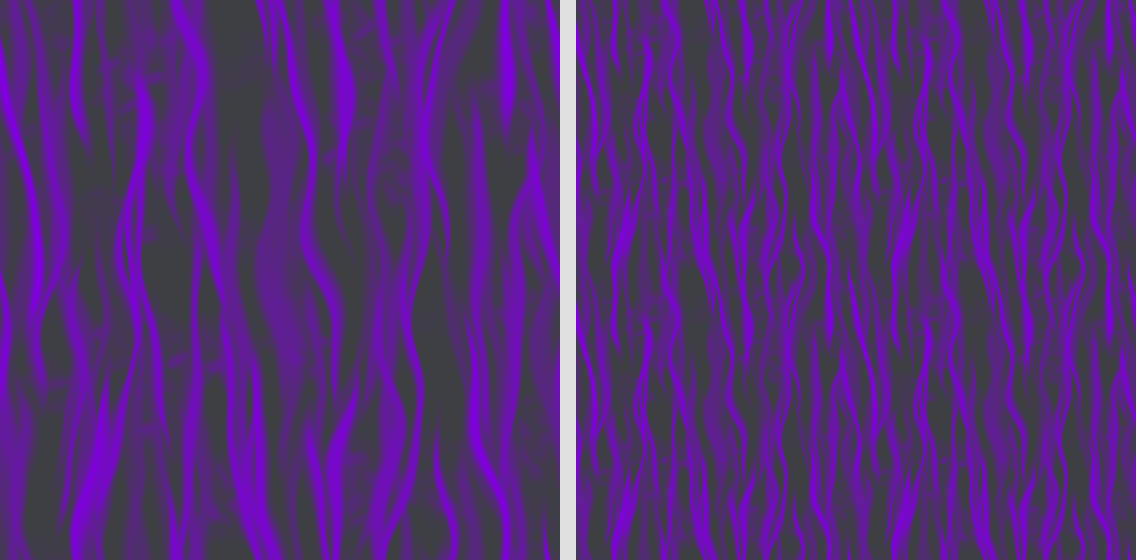
Left, the tile; right, the same tile 2 across and 2 down.
This texture is drawn by a three.js fragment shader. Its source:

```glsl
varying vec2 vUv;

const vec3 GROUND = vec3(0.243, 0.250, 0.268);
const vec3 VIOLET = vec3(0.505, 0.0, 0.875);
const float TAU = 6.2831853;

const int VEINS = 23;               // bright, narrow strands
const int RIBBONS = 32;             // faint, wider strands
const vec2 VEIN_WIDTH = vec2(0.013, 0.023);
const vec2 RIBBON_WIDTH = vec2(0.012, 0.032);
const vec2 VEIN_GLOW = vec2(0.72, 1.05);
const vec2 RIBBON_GLOW = vec2(0.28, 0.62);
const vec2 LEAN = vec2(-0.10, 0.20); // sideways drift over one height
const float BEND = 0.014;            // sway shared by all strands
const float BLOT_CELLS = 24.0;
const float PATCH_CELLS = 6.0;
const float BLOT_GLOW = 0.36;

vec4 hash4(vec2 p) {
  vec4 q = vec4(dot(p, vec2(127.1, 311.7)), dot(p, vec2(269.5, 183.3)),
                dot(p, vec2(419.2, 371.9)), dot(p, vec2(73.7, 157.3)));
  return fract(sin(q) * 43758.55);
}

float wrapCentered(float x) {
  return fract(x + 0.5) - 0.5;
}

float pick(vec2 range, float h) {
  return mix(range.x, range.y, h);
}

// Tapered, meandering strand that ends before its vertical wrap
float strand(vec2 uv, float id, float count, vec2 widths, vec2 glows) {
  vec4 place = hash4(vec2(id, count));
  vec4 form = hash4(vec2(id + 0.37, count + 5.0));
  float v = wrapCentered(uv.y - place.y);
  float reach = mix(0.27, 0.5, sqrt(place.z));
  float taper = 1.0 - smoothstep(0.35, 1.0, abs(v) / reach);

  float center = (id + place.x) / count - pick(LEAN, place.w) * v;
  center += 0.011 * sin(v * 13.0 + form.x * TAU);
  center += 0.005 * sin(v * 27.0 + form.y * TAU);

  float swell = 0.85 + 0.25 * sin(v * 17.0 + form.z * TAU);
  float width = pick(widths, form.w) * swell * mix(0.35, 1.0, taper);
  float side = wrapCentered(uv.x - center) / width;
  side *= form.x < 0.5 ? -1.0 : 1.0;

  // One crisp flank, one soft flank, and a faint lengthwise grain
  float profile = smoothstep(-1.0, -0.3, side) * (1.0 - smoothstep(-0.1, 1.25, side));
  float grain = 0.91 + 0.09 * sin(side * 5.0 + form.y * TAU);
  return profile * grain * pick(glows, form.z) * smoothstep(0.0, 0.7, taper);
}

// Wrapping cellular noise: soft spots of random strength
float spots(vec2 uv, float cells) {
  vec2 p = uv * cells;
  vec2 base = floor(p);
  float sum = 0.0;
  for (int y = -1; y <= 1; y++) {
    for (int x = -1; x <= 1; x++) {
      vec2 cell = base + vec2(float(x), float(y));
      vec4 h = hash4(mod(cell, cells) + cells);
      vec2 d = p - cell - 0.15 - 0.7 * h.xy;
      float angle = h.w * TAU;
      vec2 axis = vec2(cos(angle), sin(angle));
      d = vec2(dot(d, axis), 1.7 * dot(d, vec2(-axis.y, axis.x)));
      float spot = 1.0 - smoothstep(0.1, 0.85, length(d));
      sum = max(sum, spot * h.z);
    }
  }
  return sum;
}

// Blend between the stronger layer and a full screen
float overlay(float a, float b) {
  return mix(max(a, b), a + b - a * b, 0.4);
}

void main() {
  vec2 uv = vUv;

  // Periodic sway
  vec2 swayed = uv;
  swayed.x += BEND * sin(TAU * (uv.y + 2.0 * uv.x));
  swayed.x += 0.4 * BEND * sin(TAU * (3.0 * uv.y - 3.0 * uv.x) + 1.3);

  // Blotches gathered in patches
  vec2 curl = 0.007 * vec2(sin(TAU * (13.0 * uv.y + 5.0 * uv.x)),
                           sin(TAU * (12.0 * uv.x - 7.0 * uv.y) + 2.0));
  float patches = smoothstep(0.05, 0.5, spots(uv + curl, PATCH_CELLS));
  float blots = spots(uv + curl, BLOT_CELLS);
  float tone = patches * (0.09 + BLOT_GLOW * blots);

  // Faint ribbons, then bright veins
  for (int i = 0; i < RIBBONS; i++) {
    tone = overlay(tone, strand(swayed, float(i), float(RIBBONS), RIBBON_WIDTH, RIBBON_GLOW));
  }
  for (int i = 0; i < VEINS; i++) {
    tone = overlay(tone, strand(swayed, float(i), float(VEINS), VEIN_WIDTH, VEIN_GLOW));
  }

  gl_FragColor = vec4(mix(GROUND, VIOLET, clamp(tone, 0.0, 1.0)), 1.0);
}
```
